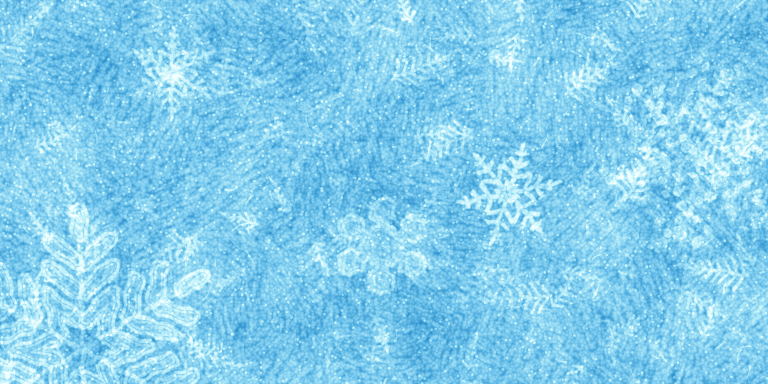
Write a Shadertoy shader that draws this texture.

```glsl
// Frosted blue ice: streaked cellular grain in turned regions, scattered
// feather crystals and five large six-armed snowflakes. All parts add to
// one brightness value, which a blue-to-white ramp turns into colour.

const float PI = 3.14159265;

vec2 hash2(vec2 p) {
    vec3 q = fract(p.xyx * vec3(.1031, .1030, .0973));
    q += dot(q, q.yzx + 33.33);
    return fract((q.xx + q.yz) * q.zy);
}

vec2 turn(vec2 p, float a) {
    float c = cos(a), s = sin(a);
    return vec2(c * p.x + s * p.y, c * p.y - s * p.x);
}

// Cellular noise: x = distance to nearest seed, yz = random values of it
vec3 cells(vec2 p) {
    vec2 base = floor(p);
    vec3 best = vec3(9.);
    for (int j = -1; j <= 1; j++)
    for (int i = -1; i <= 1; i++) {
        vec2 id = base + vec2(i, j);
        float d = length(id + hash2(id) - p);
        if (d < best.x) best = vec3(d, hash2(id + 71.));
    }
    return best;
}

// Zero-mean cloudy tone
float layeredSines(vec2 p) {
    float sum = 0., amp = .5;
    for (int i = 0; i < 5; i++) {
        p = turn(p, .65) * 1.7 + 2.3;
        sum += amp * sin(p.x + 1.5 * sin(p.y * 1.2)) * sin(p.y + 1.2 * sin(p.x * .7));
        amp *= .65;
    }
    return sum;
}

float line(float d, float thick) {
    return 1. - smoothstep(thick * .4, thick * 1.3, abs(d));
}

// Tapered stem along +x with slanted barbs on both sides
float frond(vec2 q, float len, float spread, float gap, float thick) {
    float y = abs(q.y), u = q.x - .58 * y;
    float barb = abs(fract(u / gap) - .5) * gap * .87;
    float inside = smoothstep(0., thick, spread * (1. - q.x / len) - y)
                 * smoothstep(0., thick, u);
    return line(min(y, barb), thick) * inside;
}

// One randomly turned frond per cell
float scatter(vec2 p, float spread, float gap, float thick) {
    vec2 base = floor(p);
    float sum = 0.;
    for (int j = -1; j <= 1; j++)
    for (int i = -1; i <= 1; i++) {
        vec2 id = base + vec2(i, j), r = hash2(id + 19.);
        vec2 q = turn(p - id - hash2(id), r.x * 2. * PI);
        sum = max(sum, r.y * frond(q, .5 + .5 * r.y, spread, gap, thick));
    }
    return sum;
}

// Fold the plane into a single arm pointing along +x
vec2 sixfold(vec2 p, float angle) {
    float a = atan(p.y, p.x) - angle;
    a = mod(a + PI / 6., PI / 3.) - PI / 6.;
    return length(p) * vec2(cos(a), sin(a));
}

float hexagon(vec2 p, float r) {
    p = abs(p);
    return max(p.x * .866 + p.y * .5, p.y) - r;
}

float capsule(vec2 p, float len, float r) {
    p.x -= clamp(p.x, 0., len);
    return length(p) - r;
}

float fernFlake(vec2 p, float angle, float size) {
    return frond(sixfold(p, angle), size, size * .5, size * .2, size * .045);
}

// Soft plate with six rounded lobes and inner rims
float plateFlake(vec2 p, float angle, float size) {
    vec2 q = sixfold(p, angle) / size;
    float lobe = hexagon(q - vec2(.74, 0.), .27);
    float core = hexagon(q.yx, .42);
    float d = min(min(lobe, core), max(abs(q.y) - .13, q.x - .7));
    float fill = 1. - smoothstep(-.03, .03, d);
    return .4 * fill + .5 * line(d + .03, .045) + .3 * line(core + .12, .03)
         + .3 * fill * line(lobe + .12, .03);
}

// Arms carrying hollow, finger-like crystals
float hollowFlake(vec2 p, float angle, float size) {
    vec2 q = sixfold(p, angle) / size;
    q.y = abs(q.y);
    float d = capsule(q - vec2(.8, 0.), .15, .05);
    for (int i = 0; i < 3; i++) {
        float x = .2 + .2 * float(i);
        d = min(d, capsule(turn(q - vec2(x, .03), .85), .3 - .13 * x, .05));
    }
    float stem = line(q.y, .018) * (1. - smoothstep(.9, .95, q.x));
    float fill = 1. - smoothstep(-.02, .02, d);
    return .25 * fill + .8 * line(d, .014) + .45 * line(d + .027, .009) + .6 * stem;
}

// Clustered ice beads gathered on six arms
float beadFlake(vec2 p, float angle, float size) {
    vec2 q = sixfold(p, angle) / size;
    vec3 bead = cells(p * 34.);
    float radius = .24 + .22 * bead.y;
    float arms = smoothstep(.34, .2, abs(q.y)) * smoothstep(1.1, .85, q.x)
               * step(.3, bead.z);
    float disc = 1. - smoothstep(radius - .1, radius + .05, bead.x);
    return arms * (.45 * disc + .4 * line(bead.x - radius, .1))
         + .5 * frond(q, 1., .35, .13, .025);
}

vec3 iceRamp(float v) {
    vec3 c = mix(vec3(.19, .56, .80), vec3(.28, .65, .85), smoothstep(.15, .28, v));
    c = mix(c, vec3(.46, .78, .93), clamp((v - .28) / .18, 0., 1.));
    c = mix(c, vec3(.74, .94, .98), clamp((v - .46) / .28, 0., 1.));
    return mix(c, vec3(.95, 1., 1.), clamp((v - .74) / .25, 0., 1.));
}

void mainImage(out vec4 fragColor, in vec2 fragCoord) {
    vec2 p = fragCoord / iResolution.y;
    float tone = layeredSines(p * 4.);
    vec2 rough = p + .003 * sin(p.yx * 95. + 4. * tone);

    // Streaks follow one direction inside each region
    vec3 region = cells(p * 5. + .5 * sin(p.yx * 17.));
    vec2 along = turn(p, region.y * PI);
    float v = .445 + .14 * tone;
    v += .20 * (.46 - cells(along * vec2(14., 62.)).x);
    v += .18 * (.46 - cells(along * vec2(34., 105.) + 40.).x);

    // Fine grain and bright specks
    vec3 grain = cells(p * 115.);
    v += .24 * (.46 - grain.x) + .16 * (.46 - cells(p * 58. + 9.).x);
    v += .2 * step(.93, grain.y) * smoothstep(.6, .2, grain.x);

    // Feathers and needles, denser where the ice is pale
    float frost = .5 * scatter(rough * 4.5, .26, .1, .022)
                + .5 * scatter(rough * 8. + 31., .24, .15, .035)
                + .5 * scatter(rough * 15. + 57., .08, .5, .055);
    v += frost * (.42 + .35 * tone);

    // Large snowflakes
    v += .24 * fernFlake(rough - vec2(.448, .81), .5, .13);
    v += .16 * line(length(rough - vec2(.45, .81)), .035);
    v += .36 * fernFlake(rough - vec2(1.323, .497), .2, .15);
    v += .28 * plateFlake(rough - vec2(.995, .36), .5, .125);
    v += .34 * beadFlake(rough - vec2(1.83, .6), .3, .27);
    v += .30 * hollowFlake(rough - vec2(.215, .09), .55, .38);

    fragColor = vec4(iceRamp(v), 1.);
}
```
